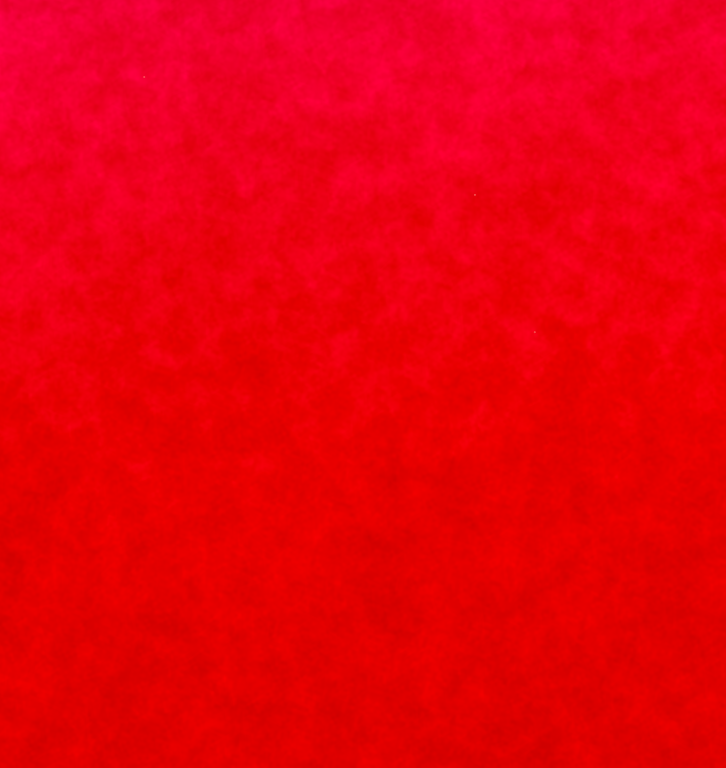
This texture is drawn by a Shadertoy shader. Its source:

```glsl
// Soft red felt: crimson at the top fading to pure red, with mottled nap and fine fibres.

const float RED_TOP = 0.950;        // red level at the upper edge
const float RED_BOTTOM = 0.880;     // red level at the lower edge
const float BLUE_TOP = 0.205;       // crimson tint at the upper edge
const float BLUE_FALL = 0.42;       // loss of tint per canvas height
const float TILT = 0.10;            // tint reaches lower on the left
const float MOTTLE_SCALE = 36.0;    // blotches per canvas height
const float CLOUD_SCALE = 8.0;      // broad patches per canvas height
const float RED_MOTTLE = 0.120;
const float BLUE_MOTTLE = 0.190;
const float CLOUD_STRENGTH = 0.24;  // share of broad patches in the nap
const float FIBRE_SCALE = 70.0;
const float FIBRE_STRENGTH = 0.013;
const float GRAIN_SCALE = 200.0;
const float GRAIN_STRENGTH = 0.042;
const int SPECK_COUNT = 3;
const float SPECK_RADIUS = 0.0020;
const vec3 SPECK_COLOUR = vec3(0.98, 0.38, 0.36);

// Integer hash of a lattice cell, 0 to 1
float hash(vec2 cell) {
    uvec2 q = uvec2(ivec2(cell)) * uvec2(1597u, 3812u);
    uint n = (q.x ^ (q.y + 7919u)) * 747796u + 28913u;
    n = ((n >> 15) ^ n) * 27803u;
    n = ((n >> 13) ^ n) * 48271u;
    n ^= n >> 16;
    return float(n & 65535u) / 65535.0;
}

// Smooth value noise, 0 to 1
float noise(vec2 p) {
    vec2 cell = floor(p);
    vec2 f = fract(p);
    f = f * f * (3.0 - 2.0 * f);
    float low = mix(hash(cell), hash(cell + vec2(1, 0)), f.x);
    float high = mix(hash(cell + vec2(0, 1)), hash(cell + vec2(1, 1)), f.x);
    return mix(low, high, f.y);
}

vec2 rotate(vec2 p, float angle) {
    float c = cos(angle), s = sin(angle);
    return vec2(c * p.x - s * p.y, s * p.x + c * p.y);
}

// Turned octaves centred on zero
float mottle(vec2 p) {
    float sum = 0.0, weight = 0.5;
    for (int i = 0; i < 3; i++) {
        sum += weight * (noise(p) - 0.5);
        p = rotate(p, 0.65) * 1.9 + 17.3;
        weight *= 0.6;
    }
    return sum;
}

// Short faint strands lying in several directions
float fibres(vec2 p) {
    float sum = 0.0;
    for (int i = 0; i < 3; i++) {
        float k = float(i);
        vec2 q = rotate(p, 0.45 + 1.05 * k) * FIBRE_SCALE;
        q.y += 1.2 * noise(q * 0.3 + 31.0 * k);
        float strand = noise(q * vec2(0.9, 2.6) + 53.0 * k);
        sum += smoothstep(0.55, 0.95, strand);
    }
    return sum - 0.5;
}

void mainImage(out vec4 fragColor, in vec2 fragCoord) {
    vec2 p = fragCoord / iResolution.y;
    float aspect = iResolution.x / iResolution.y;
    float depth = 1.0 - p.y;

    // Nap: broad clouds, blotches, strands and grain
    float clouds = noise(rotate(p, 0.4) * CLOUD_SCALE + 15.0) - 0.5;
    vec2 warp = 0.014 * vec2(noise(p * 40.0), noise(p * 40.0 + 71.0));
    float blotches = mottle(rotate(p + warp, 0.5) * MOTTLE_SCALE + 90.0);
    float strands = fibres(p);
    float grain = noise(rotate(p, 0.3) * GRAIN_SCALE + 60.0) - 0.5;
    float nap = blotches + CLOUD_STRENGTH * clouds;

    // Tilted fade from crimson to red
    float tintDepth = depth + TILT * (p.x / aspect - 0.5);
    float blue = BLUE_TOP - BLUE_FALL * tintDepth;
    blue += BLUE_MOTTLE * nap + FIBRE_STRENGTH * strands + GRAIN_STRENGTH * grain;
    float red = mix(RED_TOP, RED_BOTTOM, smoothstep(0.0, 0.95, depth));
    red += RED_MOTTLE * nap + FIBRE_STRENGTH * strands + GRAIN_STRENGTH * grain;
    vec3 colour = vec3(red, 0.0, max(blue, 0.0));

    // Rare pale lint specks
    for (int i = 0; i < SPECK_COUNT; i++) {
        float k = float(i);
        vec2 centre = vec2(aspect * hash(vec2(k, 211.0)), hash(vec2(k, 307.0)));
        float speck = 1.0 - smoothstep(0.3, 1.0, length(p - centre) / SPECK_RADIUS);
        colour = mix(colour, SPECK_COLOUR, 0.7 * speck);
    }

    fragColor = vec4(clamp(colour, 0.0, 1.0), 1.0);
}
```
